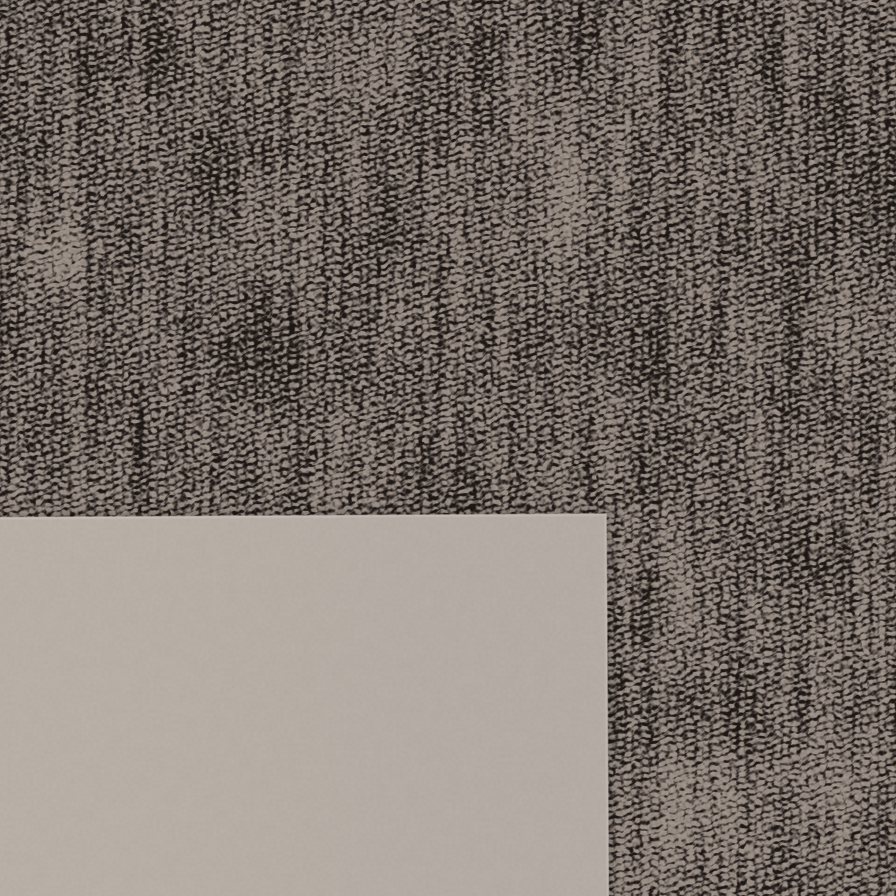
Write a three.js fragment shader that draws this texture.

```glsl
varying vec2 vUv;

#define STITCHES vec2(102.0, 128.0)
#define STEP_RISE 0.4
#define WARP 0.6
#define FUZZ 0.85
#define STREAKS 0.55
#define CLOUDS 0.2
#define EDGE_SOFT 0.0012
#define YARN_LIGHT vec3(0.600, 0.556, 0.522)
#define YARN_DARK vec3(0.115, 0.090, 0.080)
#define PANEL_WARM vec3(0.719, 0.687, 0.651)
#define PANEL_COOL vec3(0.702, 0.669, 0.641)

vec2 hash2(vec2 p) {
  vec3 q = fract(vec3(p.xyx) * vec3(0.1031, 0.1030, 0.0973));
  q += dot(q, q.yzx + 33.33);
  return fract((q.xx + q.yz) * q.zy);
}

float corner(vec2 cell, vec2 offset, vec2 f) {
  float angle = 6.2832 * hash2(cell + offset).x;
  return dot(vec2(cos(angle), sin(angle)), f - offset);
}

// Gradient noise, roughly -0.7 to 0.7
float noise(vec2 p) {
  vec2 i = floor(p), f = fract(p);
  vec2 u = f * f * f * (f * (f * 6.0 - 15.0) + 10.0);
  float low = mix(corner(i, vec2(0.0), f), corner(i, vec2(1.0, 0.0), f), u.x);
  float high = mix(corner(i, vec2(0.0, 1.0), f), corner(i, vec2(1.0), f), u.x);
  return mix(low, high, u.y);
}

float spot(vec2 p, vec2 center, vec2 radius) {
  vec2 d = (p - center) / radius;
  return exp(-dot(d, d));
}

// Seams of a stepped weave: 1 in the gaps, 0 on the yarn
float seams(vec2 p) {
  vec2 q = p * STITCHES;
  q += WARP * vec2(noise(q * 0.5 + 7.0), noise(q * vec2(0.6, 0.45) + 91.0));

  // Each column of stitches sits part of a row above the last
  float x = q.x + 0.5;
  float stair = floor(x) + smoothstep(0.2, 0.8, fract(x));
  q.y -= STEP_RISE * stair;

  vec2 gap = 0.5 + 0.5 * cos(6.2832 * q);
  float riser = 0.7 + 0.5 * noise(q * vec2(0.9, 0.7) + 51.0);
  return max(gap.y, riser * gap.x);
}

// Broad worn and dark areas; positive is darker
float wear(vec2 p) {
  float streak = 0.7 * noise(p * vec2(95.0, 7.0) + 13.0)
               + 0.4 * noise(p * vec2(34.0, 2.5) + 41.0);
  float cloud = noise(p * vec2(7.0, 9.0) + 5.0)
              + 0.7 * noise(p * vec2(24.0, 32.0) + 63.0);
  float w = STREAKS * streak + CLOUDS * cloud;
  w -= 0.36 * spot(p, vec2(0.070, 0.710), vec2(0.028, 0.034));
  w -= 0.20 * spot(p, vec2(0.630, 0.770), vec2(0.045, 0.120));
  w -= 0.20 * spot(p, vec2(0.850, 0.130), vec2(0.150, 0.045));
  w -= 0.16 * spot(p, vec2(0.720, 0.040), vec2(0.050, 0.080));
  w += 0.12 * spot(p, vec2(0.300, 0.590), vec2(0.180, 0.060));
  w += 0.12 * spot(p, vec2(0.750, 0.620), vec2(0.060, 0.060));
  w += 0.12 * spot(p, vec2(0.760, 0.220), vec2(0.090, 0.040));
  return w;
}

vec3 fabric(vec2 p) {
  float fuzz = noise(p * vec2(155.0, 165.0) + 29.0)
             + 0.6 * noise(p * 265.0 + 17.0);
  float depth = smoothstep(0.12, 1.28, seams(p) + FUZZ * fuzz + wear(p));
  vec3 color = mix(YARN_LIGHT, YARN_DARK, depth);
  return color * (1.0 + 0.12 * noise(p * 230.0 + 3.0));
}

vec3 panel(vec2 p) {
  vec3 color = mix(PANEL_WARM, PANEL_COOL, smoothstep(0.0, 0.68, p.x));
  float grain = noise(p * 240.0) + 0.5 * noise(p * 60.0 + 19.0);
  return color + 0.014 * grain;
}

void main() {
  // Slightly skewed panel edges: distances are positive inside
  float fromRight = 0.6797 - 0.006 * vUv.y - vUv.x;
  float fromTop = 0.4230 + 0.0058 * vUv.x - vUv.y;
  float inside = min(fromRight, fromTop);

  // Contact shadow on the fabric
  vec3 cloth = fabric(vUv) * (1.0 - 0.2 * exp(-max(-inside, 0.0) / 0.005));

  // Bright bevel along the panel rim
  float rim = 1.0 - smoothstep(0.0010, 0.0042, inside);
  vec3 board = panel(vUv) + 0.05 * rim;

  float cover = smoothstep(-EDGE_SOFT, EDGE_SOFT, inside);
  gl_FragColor = vec4(mix(cloth, board, cover), 1.0);
}
```
